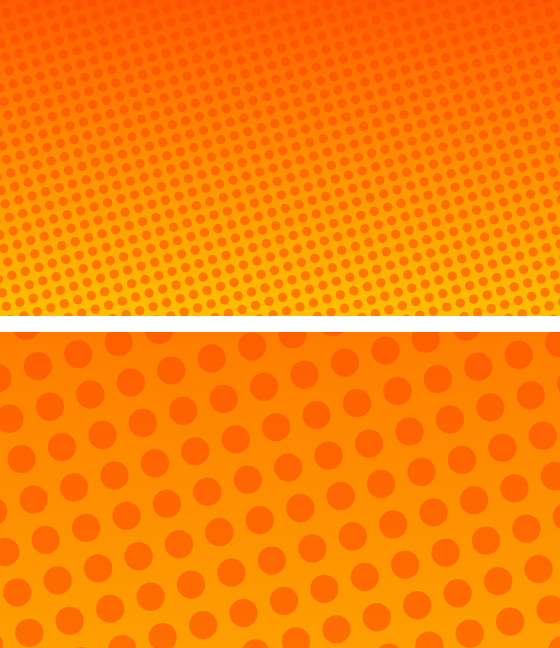
Top, the full canvas; bottom, a detail of the centre.
A Shadertoy shader for this pattern:

```glsl
// Halftone backdrop: a tilted square lattice of equal dots over a vertical
// gradient from amber to orange. Each dot takes its colour from a second,
// redder gradient at the same height, so the contrast fades toward the top.

#define DOT_SPACING 0.0445
#define DOT_RADIUS  0.0149
#define TILT_DEG    16.6
#define DOT_ANCHOR  vec2(-0.0340, 0.0109)
#define GROUND_LOW  vec3(0.996, 0.750, 0.004)
#define GROUND_HIGH vec3(0.996, 0.358, 0.002)
#define DOT_LOW     vec3(0.996, 0.490, 0.006)
#define DOT_HIGH    vec3(0.996, 0.315, 0.002)

mat2 rotation(float angle) {
    float c = cos(angle), s = sin(angle);
    return mat2(c, s, -s, c);
}

// Signed distance to the nearest dot of the lattice, negative inside.
float dotLattice(vec2 p) {
    vec2 q = rotation(-radians(TILT_DEG)) * (p - DOT_ANCHOR);
    vec2 cell = (fract(q / DOT_SPACING + 0.5) - 0.5) * DOT_SPACING;
    return length(cell) - DOT_RADIUS;
}

void mainImage(out vec4 fragColor, in vec2 fragCoord) {
    // Centred coordinates, one unit being the canvas height
    vec2 p = (fragCoord - 0.5 * iResolution.xy) / iResolution.y;
    float height = fragCoord.y / iResolution.y;
    float pixel = 1.0 / iResolution.y;

    // Ground and dot gradients
    vec3 ground = mix(GROUND_LOW, GROUND_HIGH, height);
    vec3 ink = mix(DOT_LOW, DOT_HIGH, height);

    // Smooth dot coverage
    float coverage = 1.0 - smoothstep(-0.75 * pixel, 0.75 * pixel, dotLattice(p));

    fragColor = vec4(mix(ground, ink, coverage), 1.0);
}
```
